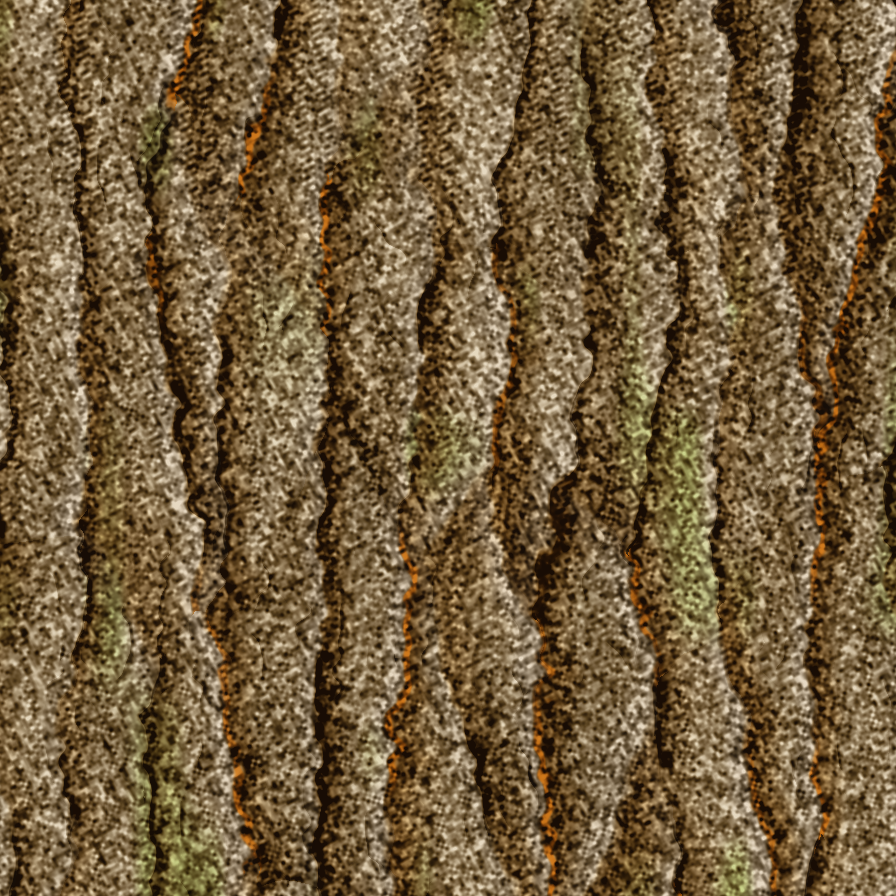
Write a three.js fragment shader that draws this texture.

```glsl
// Rough tree bark: tall grainy ridges, dark furrows and thin orange seams.
varying vec2 vUv;

float hash(vec2 p) {
  return fract(sin(dot(p, vec2(127.1, 311.7))) * 43758.5453);
}

float noise(vec2 p) {
  vec2 i = floor(p);
  vec2 f = fract(p);
  f = f * f * (3.0 - 2.0 * f);
  return mix(mix(hash(i), hash(i + vec2(1.0, 0.0)), f.x),
             mix(hash(i + vec2(0.0, 1.0)), hash(i + vec2(1.0, 1.0)), f.x), f.y);
}

vec2 cellPoint(vec2 cell) {
  return cell + 0.1 + 0.8 * vec2(hash(cell), hash(cell + 37.2));
}

// Stretched cells as ridges: returns shadow, lit lip, orange seam and black crevice.
vec4 ridges(vec2 p) {
  vec2 home = floor(p);
  vec2 nearCell = home;
  vec2 nearPoint = vec2(0.0);
  float best = 9.0;
  for (int y = -1; y <= 1; y++) {
    for (int x = -1; x <= 1; x++) {
      vec2 cell = home + vec2(float(x), float(y));
      vec2 point = cellPoint(cell) - p;
      float d = dot(point, point);
      if (d < best) {
        best = d;
        nearCell = cell;
        nearPoint = point;
      }
    }
  }

  vec4 relief = vec4(0.0);
  for (int y = -2; y <= 2; y++) {
    for (int x = -2; x <= 2; x++) {
      vec2 cell = nearCell + vec2(float(x), float(y));
      vec2 point = cellPoint(cell) - p;
      vec2 gap = point - nearPoint;
      if (dot(gap, gap) > 0.0001) {
        vec2 n = normalize(gap);
        float edge = dot(0.5 * (nearPoint + point), n);
        float pairSeed = hash(nearCell + cell + 5.3);
        float upright = smoothstep(0.15, 0.6, abs(n.x));
        float depth = upright * mix(0.3, 1.0, pairSeed);
        float right = smoothstep(-0.3, 0.3, n.x);
        float shadow = 1.0 - smoothstep(0.0, mix(0.48, 0.09, right), edge);
        float lip = smoothstep(0.02, 0.08, edge) * (1.0 - smoothstep(0.08, 0.36, edge));
        float seam = (1.0 - smoothstep(0.02, 0.06, edge)) * step(0.6, pairSeed);
        float crevice = (1.0 - smoothstep(0.02, mix(0.12, 0.04, right), edge)) * step(pairSeed, 0.7);
        relief = max(relief, vec4(shadow * depth, lip * right * depth,
                                  seam * smoothstep(0.6, 0.85, abs(n.x)), crevice * upright));
      }
    }
  }
  return relief;
}

// Bark colours from deep crevice to pale flake.
vec3 barkRamp(float t) {
  float s = t * 4.0;
  vec3 c = mix(vec3(0.09, 0.05, 0.02), vec3(0.21, 0.14, 0.05), clamp(s + 1.0, 0.0, 1.0));
  c = mix(c, vec3(0.36, 0.27, 0.13), clamp(s, 0.0, 1.0));
  c = mix(c, vec3(0.49, 0.40, 0.27), clamp(s - 1.0, 0.0, 1.0));
  c = mix(c, vec3(0.62, 0.54, 0.41), clamp(s - 2.0, 0.0, 1.0));
  c = mix(c, vec3(0.78, 0.71, 0.59), clamp(s - 3.0, 0.0, 1.0));
  return mix(c, vec3(0.90, 0.85, 0.75), clamp(s - 4.0, 0.0, 1.0));
}

void main() {
  vec2 uv = vUv;

  // Bend the ridges and fray their edges.
  vec2 bent = uv;
  bent.x += 0.050 * (noise(uv * vec2(4.0, 5.0)) - 0.5);
  bent.x += 0.022 * (noise(uv * vec2(14.0, 20.0) + 7.0) - 0.5);
  bent.x += 0.014 * (noise(uv * vec2(55.0, 60.0) + 3.0) - 0.5);
  bent.y += 0.08 * (noise(uv * vec2(12.0, 6.0) + 19.0) - 0.5);
  vec4 relief = ridges(bent * vec2(11.0, 2.6) + 4.0);
  vec4 flakes = ridges(bent * vec2(24.0, 8.0) + 60.0) * smoothstep(0.35, 0.65, noise(uv * vec2(9.0, 6.0) + 83.0));

  // Speckled grain on two tilted lattices, long streaks and broken crevices.
  vec2 tilted = vec2(0.88 * uv.x + 0.47 * uv.y, 0.88 * uv.y - 0.47 * uv.x);
  vec2 crossed = vec2(0.8 * uv.x - 0.6 * uv.y, 0.8 * uv.y + 0.6 * uv.x);
  float grain = 0.58 * noise(tilted * 250.0 + 90.0) + 0.42 * noise(crossed * 170.0 + 140.0);
  float streak = noise(bent * vec2(38.0, 7.0) + 23.0);
  float blotch = noise(uv * vec2(11.0, 7.0) + 31.0);
  float crevice = relief.w * smoothstep(0.4, 0.55, noise(uv * vec2(12.0, 9.0) + 53.0));
  crevice = max(crevice, 0.6 * flakes.w * smoothstep(0.5, 0.65, noise(uv * 26.0 + 47.0)));

  float tone = 0.57 + 1.75 * (grain - 0.5) + 0.22 * (streak - 0.5) + 0.16 * (blotch - 0.5);
  tone += 0.17 * relief.y - 0.52 * relief.x + 0.08 * flakes.y - 0.16 * flakes.x - 0.5 * crevice;
  vec3 color = barkRamp(tone);

  // Warm furrows, grey lips and faint green lichen.
  color *= mix(vec3(1.0), vec3(1.06, 0.93, 0.68), relief.x);
  color = mix(color, vec3(dot(color, vec3(0.34))) * vec3(1.08, 1.0, 0.93), 0.4 * relief.y);
  float lichen = smoothstep(0.68, 0.95, noise(uv * vec2(17.0, 6.0) + 61.0)) * (1.0 - relief.x);
  color *= mix(vec3(1.0), vec3(0.88, 0.98, 0.72), lichen);

  // Broken orange seams in the deepest furrows.
  float glow = relief.z * smoothstep(0.42, 0.62, noise(uv * vec2(9.0, 4.0) + 71.0));
  glow *= smoothstep(0.25, 0.5, grain);
  vec3 orange = mix(vec3(0.42, 0.20, 0.02), vec3(0.85, 0.48, 0.09), smoothstep(0.4, 0.75, grain));
  color = mix(color, orange, 0.85 * glow);

  gl_FragColor = vec4(color, 1.0);
}
```
